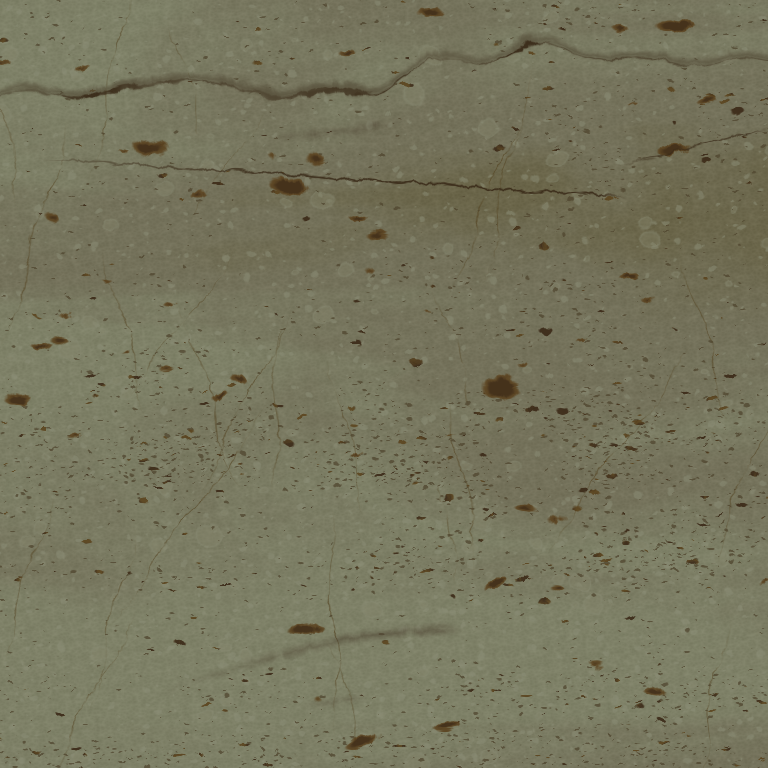
Give the GLSL for this texture, as a WebGL 2 fragment shader.

```glsl
#version 300 es
precision highp float;

uniform vec2 u_resolution;
out vec4 fragColor;

vec2 hash2(vec2 p) {
  vec3 q = fract(p.xyx * vec3(.1031, .1030, .0973));
  q += dot(q, q.yzx + 33.33);
  return fract((q.xx + q.yz) * q.zy);
}

// Layered, self-warped sines, roughly -1 to 1
float waves(vec2 p) {
  float sum = 0., amp = .5;
  for (int i = 0; i < 5; i++) {
    p = mat2(.8, .6, -.6, .8) * p * 1.7 + 1.3;
    p += .6 * sin(p.yx * 1.3);
    sum += amp * sin(p.x) * sin(p.y);
    amp *= .6;
  }
  return sum;
}

float bump(float x, float center, float width) {
  float d = (x - center) / width;
  return exp(-d * d);
}

// Cellular distance to scattered, tilted ellipses, in cell units
float specks(vec2 p, float chance, float flatness) {
  float nearest = 1.;
  for (int j = -1; j <= 1; j++)
    for (int i = -1; i <= 1; i++) {
      vec2 id = floor(p) + vec2(i, j);
      vec2 place = hash2(id), kind = hash2(id + 71.3);
      if (kind.x > chance) continue;
      float tilt = (place.x + place.y - 1.) * .7;
      vec2 d = mat2(cos(tilt), -sin(tilt), sin(tilt), cos(tilt)) * (p - id - place);
      d.y *= 1. + flatness * place.x;
      nearest = min(nearest, length(d) - mix(.1, .42, kind.y * kind.y));
    }
  return nearest;
}

float fill(float d, float soft) {
  return 1. - smoothstep(-soft, soft, d);
}

// Band around a height, faded at both ends of its span
float streak(vec2 p, float height, float width, float soft, vec2 span) {
  float ends = smoothstep(span.x, span.x + .06, p.x) * (1. - smoothstep(span.y - .04, span.y, p.x));
  return ends * fill(abs(p.y - height) - width, soft);
}

void main() {
  vec2 uv = gl_FragCoord.xy / u_resolution;
  float aa = max(.0012, 1. / u_resolution.y);
  float clump = waves(uv * vec2(9., 14.));
  float rough = waves(uv * 45. + 7.);
  vec2 warp = uv + .004 * vec2(rough, waves(uv * 60.));

  // Bedded ground with a warm upper zone
  float light = .56 + .35 * waves(uv * vec2(1.6, 7.) + 2.) + .1 * clump
    - .42 * bump(uv.y, .68, .14) * smoothstep(-.3, .6, uv.x)
    - .22 * bump(uv.y, .87, .08) * smoothstep(.4, .7, uv.x) + .15 * bump(uv.y, .18, .13);
  vec3 color = mix(vec3(.41, .39, .28), vec3(.45, .44, .35), smoothstep(-.15, .3, light));
  color = mix(color, vec3(.49, .50, .40), smoothstep(.32, .72, light));
  color += .018 * waves(uv * 110.) + .03 * (specks(uv * 230., 1., 1.) - .15);

  // Pale grains and shell rings
  color = mix(color, vec3(.55, .56, .47), .5 * fill(specks(warp * 75. + 40., .3, .8), .12));
  float shell = specks(warp * 26. + 9., .16, .5);
  color = mix(color, vec3(.53, .53, .43), .35 * fill(shell, .08));
  color = mix(color, vec3(.54, .55, .46), .4 * fill(abs(shell) - .03, .05));

  // Thin leaning veins
  float veins = 0.;
  for (int i = 0; i < 26; i++) {
    vec2 mid = hash2(vec2(i, 3.)), form = hash2(vec2(i, 17.));
    float along = warp.y - mid.y * .95;
    float lean = mix(-.35, .75, form.x * form.x);
    float bend = lean * along + .006 * sin(along * 38. + form.x * 6.);
    float reach = 1. - smoothstep(.04, .07 + .1 * form.y, abs(along));
    veins = max(veins, reach * fill(abs(warp.x - mid.x - bend) - .0007, aa) * (.45 + .4 * form.y));
  }
  color = mix(color, vec3(.34, .28, .15), veins * clamp(.65 + rough, .15, 1.));

  // Pits, crowded along the beds
  float beds = .1 + .42 * bump(uv.y, .42, .11) + .45 * bump(uv.y, .26 + .01 * clump, .018)
    + .3 * bump(uv.y, .38, .015) + .35 * bump(uv.y, .02, .03) + .2 * bump(uv.y, .1, .02)
    + .12 * smoothstep(.5, .8, uv.x);
  float density = beds * clamp(.65 + 1.3 * clump, .12, 1.4);
  vec3 rust = mix(vec3(.23, .16, .09), vec3(.36, .27, .12), smoothstep(-.25, .35, rough));
  float fine = fill(specks(warp * vec2(105., 165.), density * 1.1, 1.5), .13);
  float coarse = fill(specks(warp * vec2(48., 85.) + 30., density * .5, 2.), .08);
  color = mix(color, vec3(.31, .27, .18), .75 * fine);
  color = mix(color, rust, .9 * coarse);

  // Rare rusty blots with dark cores
  float blot = specks(warp * vec2(17., 24.) + 5., .11, 1.5) + .12 * rough;
  color = mix(color, vec3(.35, .25, .11), .85 * fill(blot, .05));
  color = mix(color, vec3(.23, .16, .09), .7 * fill(blot + .1, .06));

  // Soft grey-brown smears
  float smear = streak(warp, .095 + .085 * sin(4. * (uv.x - .2)), .002, .009, vec2(.19, .61))
    * smoothstep(.1, .5, uv.x);
  smear = max(smear, .8 * streak(warp, .82 + .12 * (uv.x - .36), .003, .008, vec2(.34, .53)));
  smear = max(smear, .6 * streak(warp, .08 + .15 * (uv.x - .4), .002, .008, vec2(.38, .49)));
  color = mix(color, vec3(.30, .26, .19), .8 * smear * clamp(.8 + rough, .3, 1.));

  // Jagged seams
  float seam = .878 + .042 * smoothstep(.47, .57, uv.x) + .022 * bump(uv.x, .24, .05)
    + .02 * bump(uv.x, .71, .06) + .005 * sin(uv.x * 47.);
  float swell = .0012 + .0065 * bump(uv.x, .43, .05) + .006 * bump(uv.x, .68, .015)
    + .0025 * bump(uv.x, .15, .09) + .004 * bump(uv.x, .34, .03);
  swell *= clamp(.8 + rough, .4, 1.3);
  color = mix(color, vec3(.33, .30, .22), .7 * streak(warp, seam + .004, swell + .002, .006, vec2(-.1, 1.1)));
  float cracks = streak(warp, seam, swell * .7, aa * 1.3, vec2(-.1, 1.1)) * clamp(.8 + clump, .35, 1.);
  cracks = max(cracks, streak(warp, .797 - .066 * uv.x, .0012, aa, vec2(.04, .82)) * smoothstep(-.2, .5, uv.x));
  cracks = max(cracks, .75 * streak(warp, .79 + .25 * (uv.x - .83), .001, aa, vec2(.8, 1.01)));
  color = mix(color, vec3(.22, .16, .09), .9 * cracks);

  fragColor = vec4(color, 1.);
}
```
